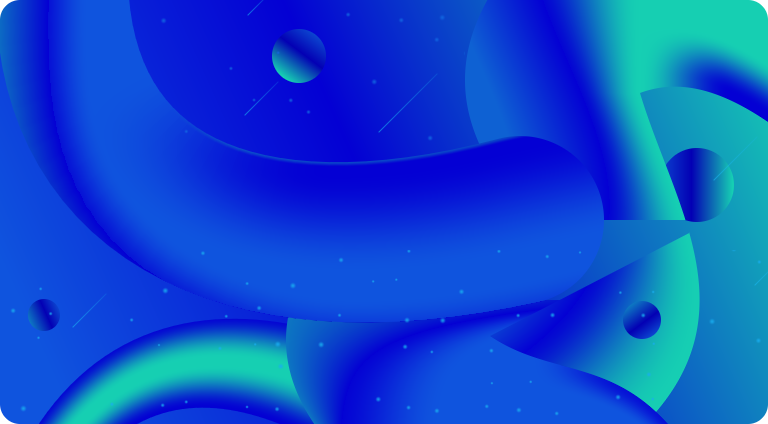
This background is drawn by a WebGL 2 fragment shader. Its source:

```glsl
#version 300 es
precision highp float;
// Glossy blue and teal ribbons curling over a diagonal gradient, with orbs,
// streaks and scattered sparks. Tubes are swept along cubic curves, the folded
// sheets are bounded by cubic edges, and all layers are painted back to front.
uniform vec2 u_resolution;
out vec4 outColor;

const vec2 CANVAS = vec2(768.0, 424.0);  // layout units, y pointing down
const vec3 DEEP = vec3(0.015, 0.0, 0.83);
const vec3 BLUE = vec3(0.06, 0.33, 0.87);
const vec3 TEAL = vec3(0.085, 0.81, 0.70);
const vec3 HAZE = vec3(0.05, 0.46, 0.76);
const vec3 SPARK = vec3(0.10, 0.72, 0.95);
const float CORNER = 20.0;
const float SPARK_CELL = 30.0;
const float SPARK_CHANCE = 0.36;
const int CURVE_STEPS = 32;

float unit;  // layout units covered by one pixel

float cover(float d) { return clamp(0.5 + d / unit, 0.0, 1.0); }
float sat(float x) { return clamp(x, 0.0, 1.0); }

float hash(vec2 p) {
  vec3 q = fract(vec3(p.xyx) * 0.1031);
  q += dot(q, q.yzx + 33.33);
  return fract((q.x + q.y) * q.z);
}

float cubic(float t, float a, float b, float c, float d) {
  float s = 1.0 - t;
  return s * s * s * a + 3.0 * s * t * (s * b + t * c) + t * t * t * d;
}

vec2 cubic2(float t, vec2 a, vec2 b, vec2 c, vec2 d) {
  return vec2(cubic(t, a.x, b.x, c.x, d.x), cubic(t, a.y, b.y, c.y, d.y));
}

// Returns depth inside the tube, position along it, position across it (-1..1)
vec3 tube(vec2 p, vec2 a, vec2 b, vec2 c, vec2 d, float r0, float r1) {
  vec3 best = vec3(1e5, 0.0, 0.0);
  vec2 from = a;
  for (int i = 1; i <= CURVE_STEPS; i++) {
    vec2 to = cubic2(float(i) / float(CURVE_STEPS), a, b, c, d);
    vec2 dir = to - from, rel = p - from;
    float h = sat(dot(rel, dir) / dot(dir, dir));
    float dist = length(rel - dir * h);
    float side = (dir.y * rel.x - dir.x * rel.y) / length(dir);
    if (dist < best.x) best = vec3(dist, (float(i - 1) + h) / float(CURVE_STEPS), side);
    from = to;
  }
  float r = mix(r0, r1, best.y);
  return vec3(r - best.x, best.y, best.z / r);
}

// Disc with a dark crease across it, lighter towards both sides of the axis
void orb(inout vec3 col, vec2 p, vec2 center, float r, vec2 axis, vec3 lit) {
  vec2 q = (p - center) / r;
  float s = dot(q, axis) + 0.15;
  vec3 tone = mix(DEEP * 0.85, s > 0.0 ? lit : mix(BLUE, HAZE, 0.2), sat(abs(s) * 0.9));
  col = mix(col, tone, cover(r * (1.0 - length(q))));
}

vec3 background(vec2 p) {
  float g = p.x - 0.45 * p.y - 283.0;
  return g < 0.0 ? mix(DEEP, BLUE, sat(-g / 400.0)) : mix(DEEP, TEAL, sat(g / 470.0));
}

void streaks(inout vec3 col, vec2 p) {
  // lower end x, y and horizontal run
  vec3 lines[6] = vec3[6](vec3(245, 115, 33), vec3(379, 132, 58), vec3(248, 15, 18),
                          vec3(73, 327, 33), vec3(714, 180, 43), vec3(755, 285, 20));
  for (int i = 0; i < 6; i++) {
    vec2 dir = vec2(lines[i].z, -lines[i].z), rel = p - lines[i].xy;
    float h = sat(dot(rel, dir) / dot(dir, dir));
    col = mix(col, SPARK, 0.55 * (1.0 - 0.7 * h) * cover(0.5 - length(rel - dir * h)));
  }
}

void sideSheet(inout vec3 col, vec2 p) {
  float rightX = cubic(sat((p.y - 93.0) / 331.0), 640.0, 673.0, 753.0, 645.0);
  float creaseX = cubic(p.y / 345.0, 543.0, 584.0, 674.0, 535.0);
  float curlY = cubic(sat((p.x - 640.0) / 128.0), 93.0, 77.0, 93.0, 122.0);
  float leftX = 465.0 + 0.0035 * (p.y - 80.0) * (p.y - 80.0);
  float fold = dot(p - vec2(490, 336), vec2(0.459, 0.888));
  float lowY = cubic(sat((p.x - 490.0) / 178.0), 336.0, 376.0, 358.0, 424.0);
  float left = p.y < 220.0 ? p.x - leftX : fold;
  float s = p.x - creaseX;
  vec3 tone = s > 0.0 ? mix(DEEP, TEAL, smoothstep(-0.1, 1.0, s / (rightX - creaseX)))
                      : mix(DEEP, mix(BLUE, HAZE, 0.4), sat(-s / 90.0));
  float depth = curlY - p.y;
  float shade = smoothstep(640.0, 730.0, p.x) * smoothstep(58.0, 8.0, depth);
  tone = mix(tone, DEEP, depth > -2.0 ? shade : 0.0);
  float inside = min(min(left, lowY - p.y), max(rightX - p.x, depth));
  col = mix(col, tone, cover(inside));
}

void lowerSheet(inout vec3 col, vec2 p) {
  float leftX = 286.0 + 0.004 * (p.y - 340.0) * (p.y - 340.0);
  float topY = cubic(sat((p.x - 490.0) / 178.0), 336.0, 376.0, 358.0, 424.0);
  float creaseX = 340.0 + 60.0 * exp((340.0 - p.y) / 25.0);
  float s = p.x - creaseX;
  vec3 tone = s < 0.0 ? mix(DEEP, HAZE, sat(-s / (creaseX - leftX)))
                      : mix(DEEP, BLUE, smoothstep(-15.0, 100.0, s));
  tone = mix(tone, DEEP, 0.8 * smoothstep(28.0, 0.0, p.y - topY) * smoothstep(530.0, 620.0, p.x));
  float inside = min(min(p.x - leftX, p.y - 300.0), max(p.y - topY, 560.0 - p.x));
  col = mix(col, tone, cover(inside));
}

void archTube(inout vec3 col, vec2 p) {
  vec3 t = tube(p, vec2(60, 450), vec2(130, 350), vec2(230, 350), vec2(320, 385), 32.0, 52.0);
  float glow = 1.0 - smoothstep(0.1, 1.05, abs(t.z - 0.05));
  col = mix(col, mix(DEEP, TEAL, glow), cover(t.x));
}

void mainTube(inout vec3 col, vec2 p) {
  vec3 t = tube(p, vec2(62, -20), vec2(60, 190), vec2(230, 290), vec2(520, 220), 66.0, 84.0);
  float crease = mix(-0.2, -1.0, smoothstep(0.0, 0.55, t.y));
  float s = t.z - crease;
  vec3 tone = s < 0.0 ? mix(DEEP, HAZE, sat(-s / 0.8))
                      : mix(DEEP, BLUE, smoothstep(-0.25, 0.6, s + 0.3 * smoothstep(0.4, 0.8, t.y)));
  tone = mix(tone, DEEP, smoothstep(-0.4, 0.85, t.z) * smoothstep(0.2, 0.75, t.y));
  tone = mix(tone, HAZE, 0.6 * smoothstep(0.94, 1.0, t.z) * smoothstep(0.3, 0.6, t.y));
  col = mix(col, tone, cover(t.x));
}

void sparks(inout vec3 col, vec2 p) {
  vec2 cell = floor(p / SPARK_CELL);
  vec2 jitter = 0.2 + 0.6 * vec2(hash(cell + 7.0), hash(cell + 19.0));
  float r = mix(1.2, 3.2, hash(cell + 31.0));
  float d = length(p - (cell + jitter) * SPARK_CELL);
  float low = step(250.0, p.y);
  float high = step(p.y, 150.0) * step(160.0, p.x) * step(p.x, 465.0);
  float on = step(hash(cell), SPARK_CHANCE) * max(low, high);
  col = mix(col, mix(BLUE, SPARK, 0.2 + 0.7 * low), 0.8 * on * smoothstep(r + 0.6, 0.0, d));
}

void main() {
  vec2 p = gl_FragCoord.xy / u_resolution * CANVAS;
  p.y = CANVAS.y - p.y;
  unit = CANVAS.y / u_resolution.y;

  vec3 col = background(p);
  orb(col, p, vec2(299, 56), 27.0, vec2(-0.6, 0.8), TEAL);
  orb(col, p, vec2(44, 315), 16.0, vec2(-0.9, 0.4), HAZE);
  orb(col, p, vec2(697, 185), 37.0, vec2(1, 0), TEAL);
  streaks(col, p);
  archTube(col, p);
  lowerSheet(col, p);
  sideSheet(col, p);
  mainTube(col, p);
  orb(col, p, vec2(642, 320), 19.0, vec2(-0.6, -0.8), HAZE);
  sparks(col, p);

  // rounded frame on white
  vec2 q = abs(p - 0.5 * CANVAS) - 0.5 * CANVAS + CORNER;
  col = mix(vec3(1), col, cover(CORNER - length(max(q, 0.0))));
  outColor = vec4(col, 1.0);
}
```
